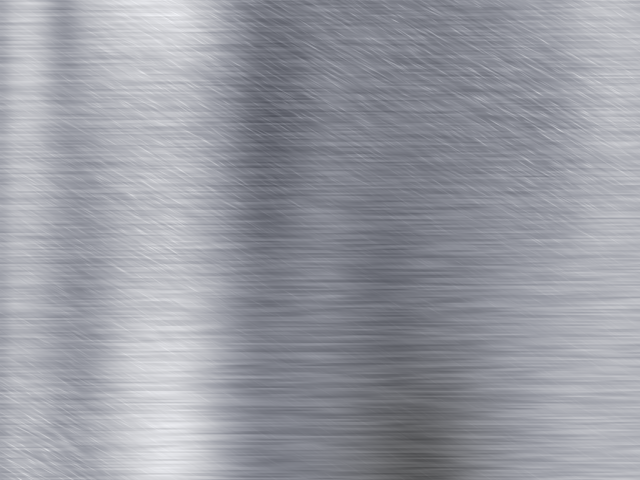
Reproduce this texture procedurally as a WebGL 1 fragment shader.

```glsl
precision highp float;
// Brushed steel sheet: soft vertical reflections under fine horizontal
// streaks, with patches of slanted grain and thin bright scratches.
// Glows shape the reflections, row noise the brushing, loose cells the scratches.

uniform vec2 u_resolution;

#define BRUSH_CONTRAST 0.17
#define BRUSH_ROWS 310.0
#define BRUSH_STRETCH 13.0
#define SLANT_CONTRAST 0.11
#define SLANT_ANGLE -0.50
#define SCRATCH_LAYERS 9
#define SCRATCH_CELL vec2(0.075, 0.010)
#define SCRATCH_WIDTH 0.0002
#define SCRATCH_GAIN 0.13
#define COOL_TINT vec3(-0.014, -0.004, 0.034)

float hash(vec2 p) {
  return fract(sin(dot(p, vec2(127.1, 311.7))) * 43758.5453);
}

vec2 rotate(vec2 p, float angle) {
  float c = cos(angle), s = sin(angle);
  return vec2(c * p.x + s * p.y, c * p.y - s * p.x);
}

// One strand of smooth noise along x, shifted at random per row
float strand(float x, float row) {
  x += 17.0 * hash(vec2(row, 3.7));
  float cell = floor(x);
  float t = smoothstep(0.0, 1.0, x - cell);
  return mix(hash(vec2(cell, row)), hash(vec2(cell + 1.0, row)), t);
}

// Streaks stretched along x, centred on zero
float streaks(vec2 p) {
  float row = floor(p.y);
  float t = smoothstep(0.0, 1.0, p.y - row);
  return mix(strand(p.x, row), strand(p.x, row + 1.0), t) - 0.5;
}

// Soft elliptical patch
float glow(vec2 uv, vec2 center, vec2 radius) {
  vec2 d = (uv - center) / radius;
  return exp(-dot(d, d));
}

// Broad light and dark reflections
float reflections(vec2 uv) {
  float light = mix(0.71, 0.508, smoothstep(0.27, 0.42, uv.x));
  light += 0.205 * smoothstep(0.66, 0.97, uv.x);
  light += 0.17 * glow(uv, vec2(0.25, 1.03), vec2(0.10, 0.17));
  light += 0.15 * glow(uv, vec2(0.26, 0.05), vec2(0.09, 0.36));
  light += 0.07 * glow(uv, vec2(0.045, 0.95), vec2(0.03, 0.40));
  light += 0.04 * glow(uv, vec2(0.95, 1.0), vec2(0.06, 0.25));
  light += 0.03 * glow(uv, vec2(0.50, 0.52), vec2(0.05, 0.25));
  light -= 0.13 * glow(uv, vec2(0.125, 0.40), vec2(0.055, 0.50));
  light -= 0.10 * glow(uv, vec2(0.10, 1.0), vec2(0.025, 0.22));
  light -= 0.10 * glow(uv, vec2(0.42, 0.74), vec2(0.06, 0.28));
  light -= 0.06 * glow(uv, vec2(0.60, 0.42), vec2(0.06, 0.25));
  light -= 0.16 * glow(uv, vec2(0.65, -0.02), vec2(0.085, 0.24));
  light -= 0.09 * glow(uv, vec2(0.85, 0.74), vec2(0.08, 0.20));
  light -= 0.06 * smoothstep(0.025, 0.0, uv.x);
  return light;
}

// Where the slanted wear shows
float wear(vec2 uv) {
  float amount = 0.12 + 0.70 * glow(uv, vec2(0.58, 0.92), vec2(0.32, 0.28));
  amount += 0.65 * glow(uv, vec2(0.86, 0.72), vec2(0.13, 0.20));
  amount += 0.45 * glow(uv, vec2(0.20, 0.58), vec2(0.20, 0.28));
  amount += 0.88 * glow(uv, vec2(0.07, 0.06), vec2(0.11, 0.16));
  return min(amount, 1.0);
}

// Thin tapered lines, at most one in each cell of a turned grid
float scratches(vec2 p, float pixel) {
  float sum = 0.0;
  for (int i = 0; i < SCRATCH_LAYERS; i++) {
    float layer = float(i);
    float turn = SLANT_ANGLE + 0.30 * (hash(vec2(layer, 9.1)) - 0.5);
    vec2 g = rotate(p, turn) / SCRATCH_CELL + 31.0 * layer;
    float row = floor(g.y);
    g.x += 11.0 * hash(vec2(row, layer));
    vec2 id = vec2(floor(g.x), row) + 57.0 * layer;
    vec2 f = fract(g) - 0.5;
    float offset = 0.5 * (hash(id + 2.3) - 0.5);
    float tilt = 0.4 * (hash(id + 5.9) - 0.5);
    float dist = abs(f.y - offset - tilt * f.x) * SCRATCH_CELL.y;
    float reach = mix(0.15, 0.5, hash(id + 8.2));
    float taper = smoothstep(reach, 0.0, abs(f.x));
    float line = 1.0 - smoothstep(0.0, SCRATCH_WIDTH + pixel, dist);
    sum += line * taper * pow(hash(id + 4.4), 4.0);
  }
  return sum;
}

void main() {
  vec2 uv = gl_FragCoord.xy / u_resolution;
  vec2 p = gl_FragCoord.xy / u_resolution.y;
  float worn = wear(uv);

  // Horizontal brushing, mostly hair fine
  float brush = 0.65 * streaks(p * vec2(BRUSH_STRETCH, BRUSH_ROWS));
  brush += 0.35 * streaks(p * vec2(0.4 * BRUSH_STRETCH, 0.8 * BRUSH_ROWS) + 40.0);
  brush += 0.10 * streaks(p * vec2(0.3 * BRUSH_STRETCH, 0.3 * BRUSH_ROWS) + 90.0);

  // Slanted grain and scratches over the worn patches
  vec2 slanted = rotate(p, SLANT_ANGLE);
  float slant = streaks(slanted * vec2(1.6 * BRUSH_STRETCH, 0.85 * BRUSH_ROWS) + 150.0);
  float light = reflections(uv) + BRUSH_CONTRAST * brush * (1.0 - 0.25 * worn);
  light += worn * SLANT_CONTRAST * slant;
  light += worn * SCRATCH_GAIN * scratches(p, 1.0 / u_resolution.y);

  // Cool steel, more neutral in highlights and the deep lower shadow
  float cool = 1.0 - 0.55 * smoothstep(0.55, 0.85, light);
  cool *= 1.0 - 0.8 * glow(uv, vec2(0.65, 0.0), vec2(0.12, 0.25));
  gl_FragColor = vec4(clamp(vec3(light) + COOL_TINT * cool, 0.0, 1.0), 1.0);
}
```
